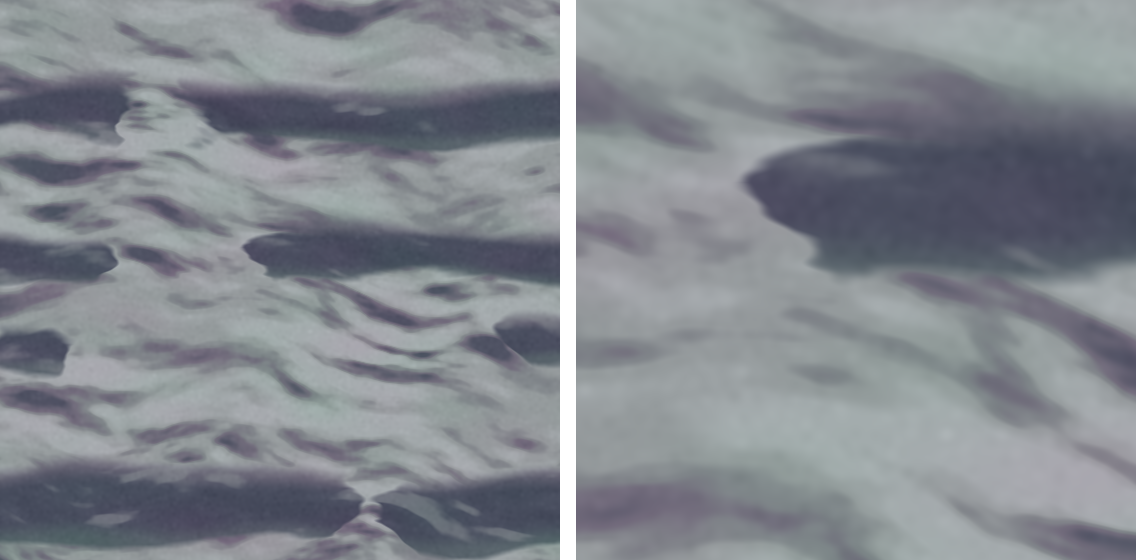
Left: the whole. Right: its middle third, enlarged.
Write a Shadertoy shader that draws this texture.

```glsl
// Wind-carved snow ledges with long blue-violet shadow bands and broken crust
#define LIGHT_SNOW vec3(0.645, 0.670, 0.680)
#define BASE_SNOW vec3(0.580, 0.603, 0.610)
#define MID_SNOW vec3(0.500, 0.518, 0.538)
#define VIOLET_EDGE vec3(0.440, 0.422, 0.482)
#define DEEP_SHADOW vec3(0.285, 0.303, 0.370)
#define COOL_SHADOW vec3(0.340, 0.385, 0.415)
#define CRUST_SCALE vec2(5.0, 13.0)
#define CRUST_CONTRAST 1.0
#define EDGE_RAGGED 0.016
#define GRAIN 0.014

// Three random values per lattice cell
vec3 hash3(vec2 cell) {
    vec3 h = fract(cell.xyx * vec3(0.1031, 0.1030, 0.0973));
    h += dot(h, h.yxz + 33.33);
    return fract((h.xxy + h.yzz) * h.zyx);
}

// Cellular noise: one smooth bump or dent scattered in each cell
float bumps(vec2 p) {
    vec2 cell = floor(p);
    float sum = 0.0;
    for (int j = -1; j <= 1; j++)
    for (int i = -1; i <= 1; i++) {
        vec2 c = cell + vec2(i, j);
        vec3 h = hash3(c);
        vec2 d = p - c - h.xy;
        float fall = max(1.0 - dot(d, d), 0.0);
        sum += (2.0 * h.z - 1.0) * fall * fall * fall;
    }
    return sum;
}

// Layered bumps, turned a little at each layer
float crust(vec2 p) {
    float sum = 0.0, gain = 1.0;
    for (int i = 0; i < 4; i++) {
        sum += gain * bumps(p);
        p = mat2(1.97, 0.16, -0.16, 1.97) * p + 17.3;
        gain *= 0.5;
    }
    return sum;
}

// Shadow bands: x = coverage, y = height inside the band, z = rubble in its gaps
vec3 shadowBands(vec2 p, float ragged) {
    const vec4 rowY = vec4(0.090, 0.385, 0.545, 0.795);
    const vec4 halfHeight = vec4(0.062, 0.040, 0.046, 0.044);
    const vec4 gapX = vec4(0.655, 0.520, 0.330, 0.270);
    const vec4 gapSize = vec4(0.030, 0.400, 0.110, 0.050);
    vec3 band = vec3(0.0);
    for (int i = 0; i < 4; i++) {
        float row = float(i);
        float wave = 0.010 * sin(6.0 * p.x + row * 2.3) + 0.006 * sin(15.0 * p.x + row * 4.1);
        float dy = p.y - rowY[i] - wave;
        float fromGap = abs(fract(p.x - gapX[i] + 0.5) - 0.5) + 0.04 * ragged + 0.25 * dy;
        float solid = smoothstep(gapSize[i] - 0.03, gapSize[i] + 0.04, fromGap);
        float thick = halfHeight[i] * (1.0 + 0.14 * sin(9.0 * p.x + row * 1.7));
        float inside = mix(-0.03, thick, solid) - abs(dy) + EDGE_RAGGED * ragged;
        float soft = mix(0.008, 0.017, smoothstep(-0.02, 0.02, dy));
        float cover = smoothstep(-soft, soft, inside);
        if (cover > band.x) band.xy = vec2(cover, dy / thick);
        band.z = max(band.z, (1.0 - solid) * smoothstep(0.07, 0.02, abs(dy)));
    }
    return band;
}

// Snow colour from lit crust to hollow
vec3 snowColor(float hollow, float broad) {
    vec3 c = mix(BASE_SNOW, LIGHT_SNOW, smoothstep(-0.12, 0.45, 0.3 * broad - hollow));
    c = mix(c, MID_SNOW, smoothstep(0.06, 0.30, hollow));
    c = mix(c, VIOLET_EDGE, smoothstep(0.28, 0.52, hollow));
    return mix(c, DEEP_SHADOW, 0.85 * smoothstep(0.48, 0.90, hollow));
}

void mainImage(out vec4 fragColor, in vec2 fragCoord) {
    vec2 p = fragCoord / iResolution.y;

    // Bend the crust so its streaks slope gently both ways
    float broad = bumps(p * vec2(3.0, 6.0) + 4.7);
    vec2 q = p;
    q.y += 0.025 * sin(7.0 * p.x + 5.0 * p.y) + 0.012 * sin(17.0 * p.x - 9.0 * p.y) + 0.10 * p.x;
    q.x += 0.03 * broad;
    q *= CRUST_SCALE;

    // Hollows lie under overhanging crust
    float height = crust(q);
    float hollow = crust(q + vec2(0.08, 0.30)) - height;
    vec3 band = shadowBands(p, height);
    float patchy = 0.80 + 0.65 * bumps(p * vec2(4.0, 8.0) + 21.0) + 0.35 * band.z;
    hollow *= CRUST_CONTRAST * max(patchy, 0.25);
    vec3 color = snowColor(hollow + 0.10 * band.z, broad);

    // Band shadow: violet upper rim, cool lower rim, faint crust within
    vec3 shade = mix(DEEP_SHADOW, COOL_SHADOW, smoothstep(-0.35, -1.0, band.y));
    shade = mix(shade, VIOLET_EDGE, 0.75 * smoothstep(0.45, 1.05, band.y));
    shade = mix(shade, MID_SNOW, 0.55 * smoothstep(0.28, 0.75, -hollow));
    shade -= 0.025 * hollow;
    color = mix(color, shade, band.x);

    // Drifting green and pink tint, then soft grain
    float tint = bumps(p * vec2(8.0, 18.0) + 51.0);
    color += tint * vec3(0.014, -0.010, 0.006);
    color += GRAIN * bumps(p * 130.0);
    fragColor = vec4(clamp(color, 0.0, 1.0), 1.0);
}
```
